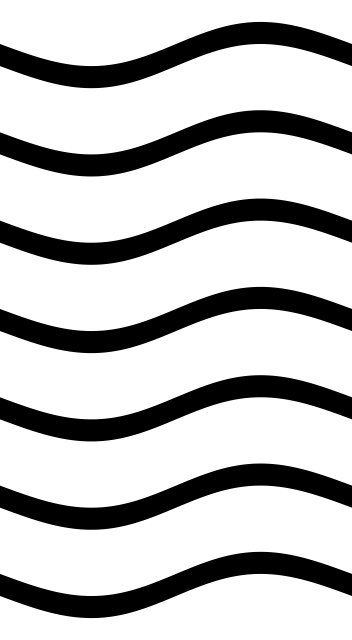
Give the GLSL for this pattern, as a Shadertoy shader.

```glsl
// Seven black wavy bands stacked on white, each one full wave wide.
// The distance to the nearest band centre is folded by row; a slightly
// warped sine gives steeper middles and straighter outer ends.

const float TAU = 6.2831853;
const float ROWS = 7.0;
const float SPACING = 0.138;               // row pitch, in canvas heights
const float AMPLITUDE = 0.25 * SPACING;
const float HALF_BAND = 0.125 * SPACING;
const float PHASE_WARP = 0.06;
const vec3 PAPER = vec3(1.0);
const vec3 INK = vec3(0.0);

// Height of the wave at x in 0..1: trough first, then crest.
float waveHeight(float x, float amplitude, float warp) {
    float phase = TAU * x;
    return -amplitude * sin(phase - warp * sin(phase));
}

// Offset from the nearest of a limited number of rows centred on zero.
float nearestRow(float y, float spacing, float rows) {
    float last = 0.5 * (rows - 1.0);
    return y - spacing * clamp(round(y / spacing), -last, last);
}

// Coverage of a band, softened over one pixel.
float bandMask(float offset, float halfWidth, float pixel) {
    return clamp(0.5 + (halfWidth - abs(offset)) / pixel, 0.0, 1.0);
}

void mainImage(out vec4 fragColor, in vec2 fragCoord) {
    vec2 uv = fragCoord / iResolution.xy;
    float pixel = 1.0 / iResolution.y;

    float y = uv.y - 0.5 - waveHeight(uv.x, AMPLITUDE, PHASE_WARP);
    float offset = nearestRow(y, SPACING, ROWS);
    float ink = bandMask(offset, HALF_BAND, pixel);

    fragColor = vec4(mix(PAPER, INK, ink), 1.0);
}
```
